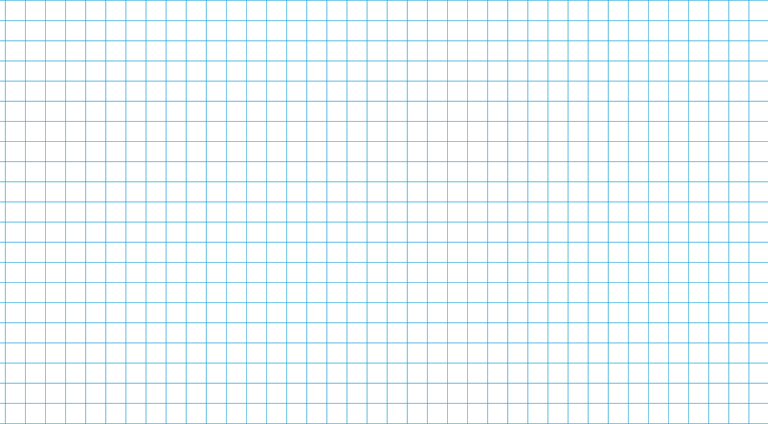
Give the GLSL for this pattern, as a Shadertoy shader.

```glsl
// Square graph paper: thin cyan rules on plain white.
// Each axis repeats one line by rounding to the nearest rule, and the
// line's share of the pixel footprint gives smooth edges at any size.

// Fraction of a pixel footprint covered by a line, per axis.
vec2 lineCoverage(vec2 offset, float lineWidth, float footprint) {
    vec2 high = min(offset + 0.5 * footprint, vec2(0.5 * lineWidth));
    vec2 low = max(offset - 0.5 * footprint, vec2(-0.5 * lineWidth));
    return clamp((high - low) / footprint, 0.0, 1.0);
}

void mainImage(out vec4 fragColor, in vec2 fragCoord) {
    // Canvas height is one unit
    vec2 position = fragCoord / iResolution.y;

    // Signed distance to the nearest vertical and horizontal rule
    vec2 pitch = vec2(0.0474, 0.0475);
    vec2 cell = (position - vec2(0.01253, 0.0012)) / pitch;
    vec2 offset = (cell - round(cell)) * pitch;

    // Both sets of rules overlap as translucent ink
    vec2 coverage = lineCoverage(offset, 0.00167, 1.2 / iResolution.y);
    float ink = 1.0 - (1.0 - coverage.x) * (1.0 - coverage.y);

    vec3 paper = vec3(1.0);
    vec3 cyanInk = vec3(0.16, 0.66, 0.84);
    fragColor = vec4(mix(paper, cyanInk, ink), 1.0);
}
```
